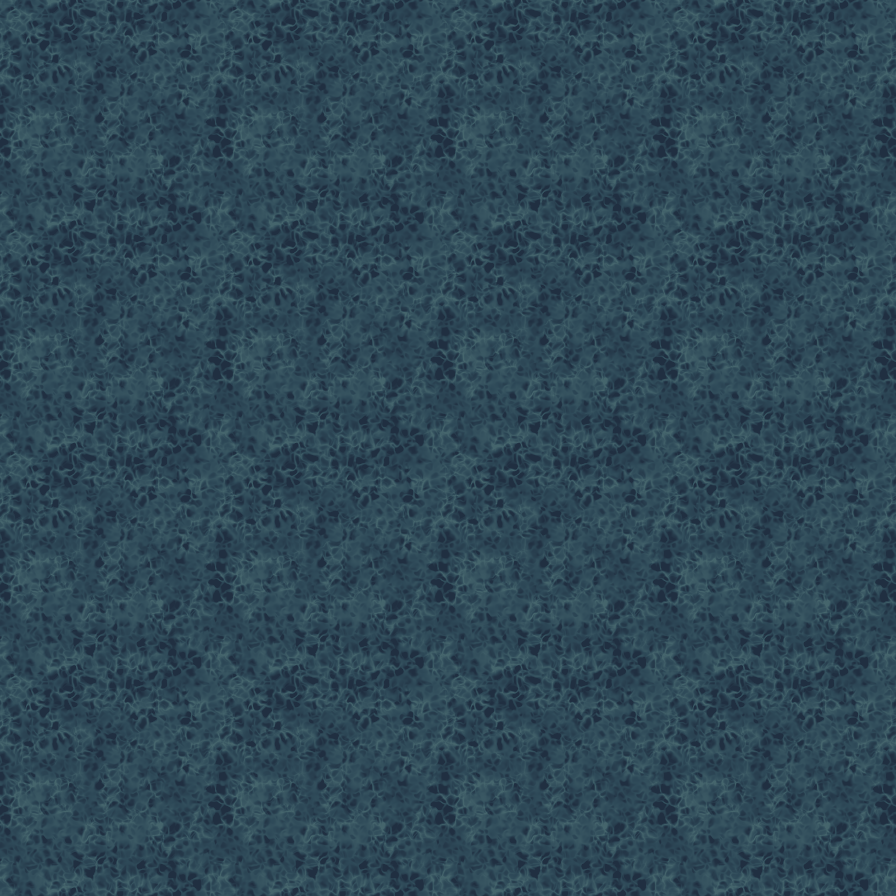
Give the GLSL for this texture, as a WebGL 2 fragment shader.

```glsl
#version 300 es
precision highp float;
// Mottled blue-green leather-like cloth: dark soft cells and pale veins in a repeating tile.

uniform vec2 u_resolution;
out vec4 fragColor;

const float REPEATS = 4.03;        // tiles across and down, counted from the upper left
const float COARSE_CELLS = 21.0;   // cells across one tile
const float FINE_CELLS = 34.0;
const float PATCHES = 6.0;         // clusters of dark cells across one tile
const float WARP = 0.028;          // bending of the cells, in tiles
const float BASE_TONE = 0.59;
const float CLOUD_AMOUNT = 0.72;
const float CELL_DEPTH = 1.05;
const float FINE_DEPTH = 0.42;
const float VEIN_AMOUNT = 0.40;
const float SEAM_AMOUNT = 0.14;
const float SEAM_WIDTH = 0.007;    // in tiles
const int SAMPLES = 2;             // per axis, for smooth edges

const vec3 DEEP = vec3(0.125, 0.185, 0.255);
const vec3 MIDDLE = vec3(0.180, 0.288, 0.346);
const vec3 PALE = vec3(0.270, 0.395, 0.425);

// Three random values for a lattice point
vec3 hash(vec2 cell, float seed) {
    uvec3 v = uvec3(cell, seed) * 1664525u + 1013904223u;
    v.x += v.y * v.z; v.y += v.z * v.x; v.z += v.x * v.y;
    v ^= v >> 16u;
    v.x += v.y * v.z; v.y += v.z * v.x; v.z += v.x * v.y;
    return vec3(v >> 8u) / 16777216.0;
}

// Value noise that wraps after one tile
float noise(vec2 p, float period, float seed) {
    p *= period;
    vec2 i = floor(p), f = p - i;
    f = f * f * (3.0 - 2.0 * f);
    vec2 a = mod(i, period), b = mod(i + 1.0, period);
    return mix(mix(hash(a, seed).x, hash(vec2(b.x, a.y), seed).x, f.x),
               mix(hash(vec2(a.x, b.y), seed).x, hash(b, seed).x, f.x), f.y);
}

float clouds(vec2 p) {
    float sum = 0.0, total = 0.0, weight = 1.0, period = 9.0;
    for (int k = 0; k < 4; k++) {
        sum += weight * noise(p, period, 10.0 + float(k));
        total += weight;
        period *= 2.0;
        weight *= 0.74;
    }
    return sum / total;
}

// Wrapping cells: gap to the border, random depth, distance to the centre
vec3 cells(vec2 p, float period, float seed) {
    p *= period;
    vec2 home = floor(p);
    float nearest = 9.0, second = 9.0, depth = 0.0;
    for (int y = -1; y <= 1; y++)
    for (int x = -1; x <= 1; x++) {
        vec2 cell = home + vec2(x, y);
        vec3 r = hash(mod(cell, period), seed);
        float d = length(cell + mix(vec2(0.5), r.xy, 0.85) - p);
        if (d < nearest) {
            second = nearest;
            nearest = d;
            depth = r.z;
        } else second = min(second, d);
    }
    return vec3(second - nearest, depth, nearest);
}

// Rounded soft blob inside a cell
float blob(vec3 cell) {
    return smoothstep(0.02, 0.45, cell.x) * (1.0 - smoothstep(0.15, 0.75, cell.z));
}

float clothTone(vec2 p) {
    vec2 bend = vec2(noise(p, 19.0, 1.0), noise(p, 19.0, 2.0)) - 0.5;
    bend += 0.6 * (vec2(noise(p, 47.0, 3.0), noise(p, 47.0, 4.0)) - 0.5);
    vec2 q = p + WARP * bend;
    vec3 coarse = cells(q, COARSE_CELLS, 5.0);
    vec3 fine = cells(q, FINE_CELLS, 6.0);
    float patchiness = smoothstep(0.25, 0.85, noise(p, PATCHES, 7.0));

    // Soft dark cells, deeper within the clusters
    float tone = BASE_TONE + CLOUD_AMOUNT * (clouds(p) - 0.5);
    tone -= CELL_DEPTH * blob(coarse) * pow(coarse.y, 1.5) * mix(0.5, 1.0, patchiness);
    tone -= FINE_DEPTH * blob(fine) * fine.y;

    // Broken pale veins between the cells
    float veins = exp(-8.0 * coarse.x) + 0.5 * exp(-7.0 * fine.x);
    float breaks = smoothstep(0.3, 0.85, noise(p, 17.0, 8.0));
    tone += VEIN_AMOUNT * veins * breaks;

    // Faint ragged join along the top of each tile
    float join = abs(fract(p.y + 0.5) - 0.5) / SEAM_WIDTH;
    tone += SEAM_AMOUNT * exp(-join * join) * smoothstep(0.45, 0.8, noise(p, 23.0, 9.0));
    return tone;
}

void main() {
    float tone = 0.0;
    for (int y = 0; y < SAMPLES; y++)
    for (int x = 0; x < SAMPLES; x++) {
        vec2 offset = (vec2(x, y) + 0.5) / float(SAMPLES) - 0.5;
        vec2 uv = (gl_FragCoord.xy + offset) / u_resolution;
        tone += clothTone(fract((uv - vec2(0.0, 1.0)) * REPEATS));
    }
    tone = clamp(tone / float(SAMPLES * SAMPLES), 0.0, 1.0);
    vec3 color = mix(DEEP, MIDDLE, min(tone * 2.0, 1.0));
    color = mix(color, PALE, max(tone * 2.0 - 1.0, 0.0));
    fragColor = vec4(color, 1.0);
}
```
